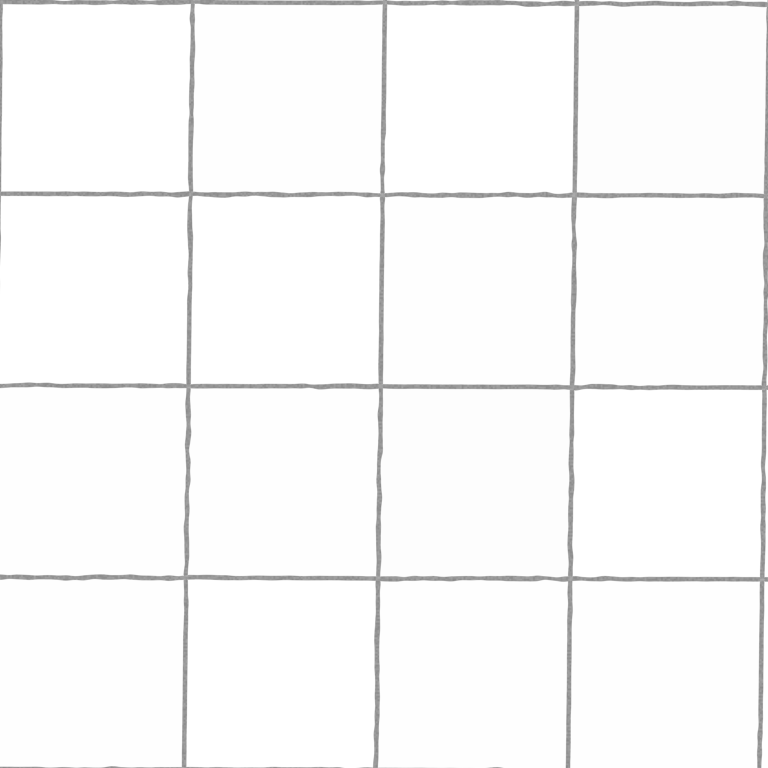
Write a WebGL 2 fragment shader that draws this pattern.

```glsl
#version 300 es
precision highp float;
// White square tiles in a four by four grid with thin, slightly tilted, rough grey grout.

uniform vec2 u_resolution;
out vec4 outColor;

const vec2 TILE_SIZE = vec2(0.25, 0.2497);
const vec2 GRID_OFFSET = vec2(0.0013, 0.0025);
const vec2 GRID_TILT = vec2(0.0117, -0.0028);
const float HALF_WIDTH = 0.0029;
const float WIDTH_VARIATION = 0.0007;
const float WOBBLE = 0.0021;
const float WOBBLE_FREQUENCY = 48.0;
const float ROUGH_PATCH_FREQUENCY = 9.0;
const float GRAIN_FREQUENCY = 420.0;
const float GRAIN_STRENGTH = 0.10;
const float TILE_VARIATION = 0.008;
const vec3 TILE_COLOR = vec3(1.0);
const vec3 GROUT_COLOR = vec3(0.59);
const vec3 JOINT_COLOR = vec3(0.64);

float hash(vec2 p) {
    return fract(sin(dot(p, vec2(127.1, 311.7))) * 43758.5453);
}

float noise(vec2 p) {
    vec2 cell = floor(p);
    vec2 f = fract(p);
    f = f * f * (3.0 - 2.0 * f);
    float low = mix(hash(cell), hash(cell + vec2(1.0, 0.0)), f.x);
    float high = mix(hash(cell + vec2(0.0, 1.0)), hash(cell + 1.0), f.x);
    return mix(low, high, f.y);
}

// Coverage of one grout line; across is the signed offset from its centre.
float groutLine(float across, float along, float seed, float softness) {
    float patchNoise = noise(vec2(along * ROUGH_PATCH_FREQUENCY, seed));
    float roughness = mix(0.15, 1.0, smoothstep(0.3, 0.7, patchNoise));
    float bend = noise(vec2(along * WOBBLE_FREQUENCY, seed + 20.0)) - 0.5;
    float swell = noise(vec2(along * WOBBLE_FREQUENCY * 1.7, seed + 40.0)) - 0.5;
    float halfWidth = HALF_WIDTH + WIDTH_VARIATION * roughness * 2.0 * swell;
    float edge = abs(across + WOBBLE * roughness * bend) - halfWidth;
    return 1.0 - smoothstep(-softness, softness, edge);
}

void main() {
    vec2 uv = gl_FragCoord.xy / u_resolution;
    vec2 p = vec2(uv.x, 1.0 - uv.y);
    float softness = max(0.8 / min(u_resolution.x, u_resolution.y), 0.0009);

    // Tilted grid: the nearest line on each axis and the offset from it
    vec2 grid = p + GRID_TILT * p.yx - GRID_OFFSET;
    vec2 line = floor(grid / TILE_SIZE + 0.5);
    vec2 across = grid - line * TILE_SIZE;
    float vertical = groutLine(across.x, p.y, line.x * 3.0 + 5.0, softness);
    float horizontal = groutLine(across.y, p.x, line.y * 3.0 + 71.0, softness);

    // Faint shade differences between tiles
    vec2 tile = floor(grid / TILE_SIZE);
    float shade = hash(tile + 13.0);
    vec3 color = TILE_COLOR - TILE_VARIATION * shade * shade;

    // Grainy grout, a little paler where the lines cross
    float grain = noise(p * GRAIN_FREQUENCY) - 0.5;
    vec3 grout = mix(GROUT_COLOR, JOINT_COLOR, vertical * horizontal);
    grout += GRAIN_STRENGTH * grain;
    color = mix(color, grout, max(vertical, horizontal));

    outColor = vec4(color, 1.0);
}
```
